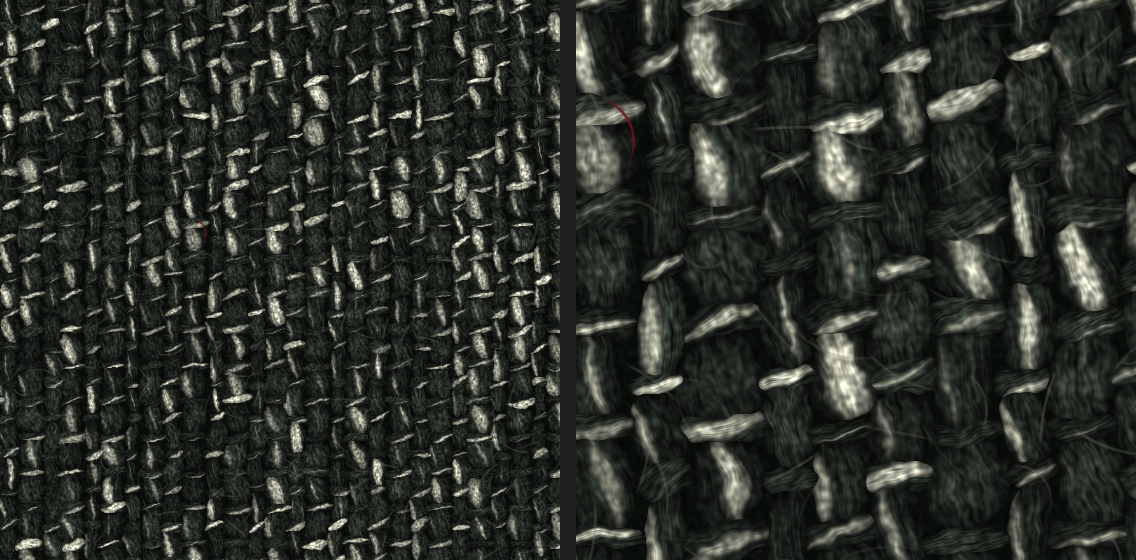
Left, the full canvas; right, a detail of the centre.
Reproduce this texture procedurally as a Shadertoy shader.

```glsl
// Dark tweed in plain weave: wide and narrow warps, thin wefts, pale twisted plies and stray hairs.

const vec2  REPEATS = vec2(13.7, 15.7);      // wide-narrow warp pairs across, warp floats down
const vec2  WARP_HALF = vec2(0.205, 0.31);   // half width of narrow and wide warps, in pairs
const float FLOAT_HALF = 0.45;               // half length of a warp float
const float WEFT_HALF = 0.145;               // half thickness of a weft
const float WEFT_REACH = 1.18;               // weft length relative to the warp it crosses
const float WOBBLE = 0.13;                   // unevenness of the weave
const float FUZZ = 0.030;                    // roughness of the yarn outlines
const float WARP_TWIST = -0.36;              // slant of the plies
const float WEFT_TWIST = 0.65;
const float SLUB = 0.32;                     // strength of thick pale stretches
const float PLY_BLUR = 0.19;                 // softness of the pale ply
const float GRAIN = 0.36;                    // fine speckle of the wool
const float HAIR_CELLS = 26.0;
const float HAIR_WIDTH = 0.0011;
const vec3 GAP   = vec3(0.034, 0.050, 0.036);
const vec3 DARK  = vec3(0.126, 0.146, 0.126);
const vec3 GREY  = vec3(0.430, 0.435, 0.390);
const vec3 CREAM = vec3(0.800, 0.800, 0.720);
const vec3 RED   = vec3(0.420, 0.080, 0.120);

vec2 hash2(vec2 p) {
    vec3 a = fract(p.xyx * vec3(0.1031, 0.1030, 0.0973));
    a += dot(a, a.yzx + 33.33);
    return fract((a.xx + a.yz) * a.zy);
}

float gradientDot(vec2 cell, vec2 offset) {
    float angle = 6.2832 * hash2(cell).x;
    return dot(vec2(cos(angle), sin(angle)), offset);
}

float gradientNoise(vec2 p) {
    vec2 i = floor(p), f = p - i, e = vec2(1.0, 0.0);
    vec2 w = f * f * f * (f * (f * 6.0 - 15.0) + 10.0);
    float low  = mix(gradientDot(i, f), gradientDot(i + e, f - e), w.x);
    float high = mix(gradientDot(i + e.yx, f - e.yx), gradientDot(i + 1.0, f - 1.0), w.x);
    return 1.4 * mix(low, high, w.y);
}

// One visible yarn segment; q is (across, along) in -1..1. Returns colour and height.
vec4 strand(vec2 q, vec2 id, float slub, float slant) {
    vec2 rnd = hash2(id), tone = hash2(id + 71.0);
    float height = sqrt(max(1.0 - pow(abs(q.x), 2.2) - pow(abs(q.y), 2.5), 0.0));

    // Fine fibres follow the twist
    float lane = q.x - slant * q.y;
    vec2 shift = 40.0 * rnd;
    float fibre = gradientNoise(vec2(lane * 4.0, q.y * 1.6) + shift)
                + 0.8 * gradientNoise(vec2(lane * 10.0, q.y * 3.0) + shift.yx);

    // Pale ply: a soft spindle, mostly on one side, that swells in slubs
    float plyHalf = mix(-0.24, 0.46, rnd.y) + SLUB * slub - 0.25 * q.y * q.y;
    float plyDist = abs(lane - mix(-0.80, 0.20, rnd.x)) + 0.14 * fibre;
    float ply = 1.0 - smoothstep(plyHalf - PLY_BLUR, plyHalf + PLY_BLUR, plyDist);

    vec3 pale = mix(GREY, CREAM, clamp(0.05 + 0.75 * tone.x + 0.35 * slub, 0.0, 1.0));
    vec3 dark = DARK * mix(0.75, 1.25, tone.y) * (1.0 + 0.65 * fibre);
    vec3 color = mix(dark, pale * (1.0 + 0.32 * fibre), ply);
    return vec4(color * mix(0.2, 1.08, pow(height, 1.2)), height);
}

// Bent fibre centred on the origin
float hair(vec2 p, float angle, float halfLength, float bend) {
    vec2 dir = vec2(cos(angle), sin(angle));
    vec2 q = vec2(dot(p, dir), dot(p, vec2(-dir.y, dir.x)));
    float t = q.x / halfLength;
    float d = abs(q.y - bend * (1.0 - t * t));
    float soft = 1.0 / iResolution.y;
    return (1.0 - smoothstep(0.5 * HAIR_WIDTH, 0.5 * HAIR_WIDTH + soft, d))
         * (1.0 - smoothstep(0.6, 1.1, abs(t)));
}

void mainImage(out vec4 fragColor, in vec2 fragCoord) {
    vec2 uv = fragCoord / iResolution.xy;
    vec2 p = uv * REPEATS;
    p += WOBBLE * vec2(gradientNoise(uv * 15.0), gradientNoise(uv * 17.0 + 40.0));
    p += FUZZ * vec2(gradientNoise(uv * 90.0), gradientNoise(uv * 90.0 + 90.0));

    // Weave: the highest yarn near this point wins
    vec3 color = GAP;
    float top = 0.0;
    for (int i = -1; i <= 2; i++) {
        float column = 2.0 * floor(p.x) + float(i);
        float wide = mod(column, 2.0);
        vec2 jitter = hash2(vec2(column, 5.0)) - 0.5;
        float center = 0.5 * column + 0.25 + 0.06 * jitter.x;
        float halfWidth = mix(WARP_HALF.x, WARP_HALF.y, wide) + 0.06 * jitter.y;
        float v = p.y - mix(0.96, 0.46, wide);
        float x = (p.x - center) / halfWidth;

        float run = floor(v);
        vec2 uneven = hash2(vec2(column, run) + 40.0) - 0.5;
        float warpSlub = gradientNoise(vec2(column * 5.37, run * 0.29));
        vec2 q = vec2((x + 0.14 * uneven.x) / (1.0 + 0.12 * warpSlub + 0.2 * uneven.y),
                      (v - run - 0.5 + 0.06 * uneven.x) / FLOAT_HALF);
        vec4 warp = strand(q, vec2(column, run) + 100.0, warpSlub, WARP_TWIST);

        // Wefts rise slightly to one side and vary in thickness
        float crossing = floor(v + 0.5);
        float row = 2.0 * crossing + 1.0 - wide;
        uneven = hash2(vec2(column, row) + 60.0) - 0.5;
        float weftSlub = gradientNoise(vec2(center * 0.31, row * 7.31));
        float thickness = WEFT_HALF * (1.0 + 0.5 * uneven.y) + 0.11 * max(weftSlub, 0.0);
        q = vec2((v - crossing + 0.08 * uneven.x - 0.025 * x) / thickness, x / WEFT_REACH);
        vec4 weft = strand(q, vec2(column, row) + 300.0, weftSlub + 0.35, WEFT_TWIST);

        color = mix(color, warp.rgb, smoothstep(0.0, 0.12, warp.a - top));
        top = max(top, warp.a);
        color = mix(color, weft.rgb, smoothstep(0.0, 0.12, weft.a - top));
        top = max(top, weft.a);
    }
    color *= 1.0 + GRAIN * (gradientNoise(uv * 150.0) + gradientNoise(uv * 240.0 + 7.0));

    // Stray hairs, one per cell, and a single red one
    vec2 cell = floor(uv * HAIR_CELLS);
    for (int k = 0; k < 9; k++) {
        vec2 id = cell + vec2(k % 3, k / 3) - 1.0;
        vec2 rnd = hash2(id + 500.0), place = hash2(id + 900.0);
        float mark = hair(uv - (id + place) / HAIR_CELLS, 6.2832 * rnd.x, 0.014 + 0.015 * rnd.y, 0.02 * (rnd.y - 0.5));
        color = mix(color, GREY, 0.35 * place.x * mark);
    }
    color = mix(color, RED, 0.8 * hair(uv - vec2(0.358, 0.590), -1.14, 0.02, 0.008));

    fragColor = vec4(clamp(color, 0.0, 1.0), 1.0);
}
```
